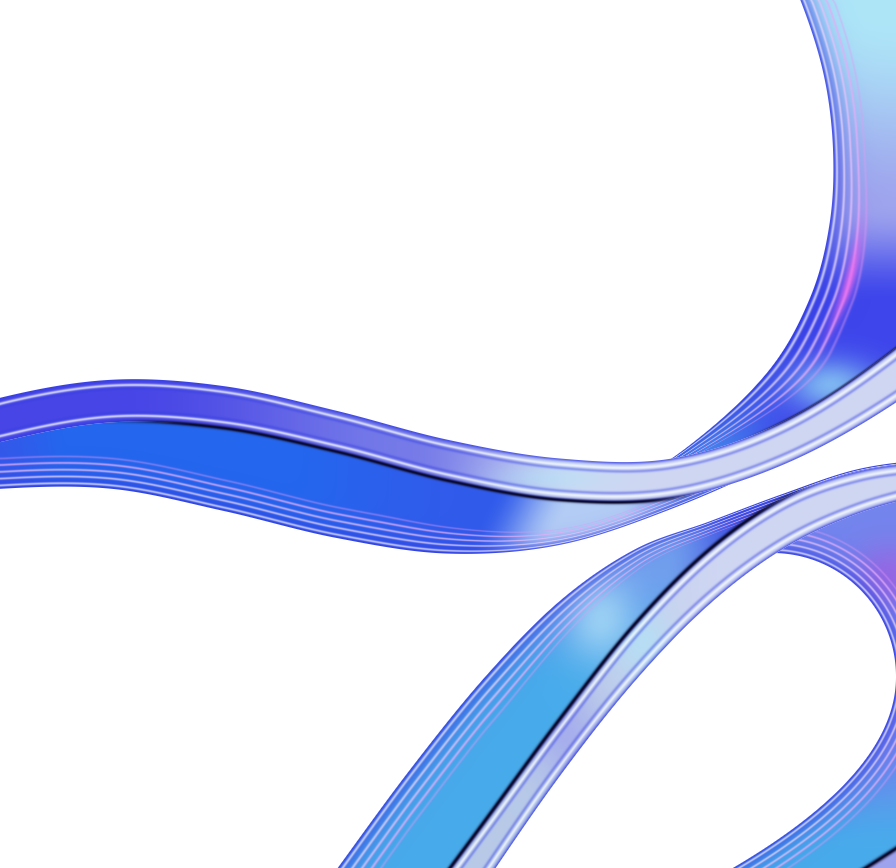
This background is drawn by a WebGL 1 fragment shader. Its source:

```glsl
precision highp float;
// Glossy blue glass ribbons sweeping and looping across a white background.
uniform vec2 u_resolution;

#define WIDTH 7.68                    // canvas width in scene units
#define STRANDS 5.0                   // bright lines in each fan
#define RIM vec3(0.20, 0.24, 0.88)
#define INDIGO vec3(0.28, 0.27, 0.90)
#define COBALT vec3(0.14, 0.40, 0.93)
#define SKY vec3(0.28, 0.67, 0.92)
#define ICE vec3(0.68, 0.90, 0.97)
#define PEARL vec3(0.81, 0.84, 0.95)
#define LILAC vec3(0.62, 0.64, 0.93)
#define PINK vec3(0.88, 0.56, 0.95)
#define INK vec3(0.04, 0.04, 0.18)

float px;  // size of one pixel in scene units

float cover(float d) { return clamp(d / px + 0.5, 0.0, 1.0); }

float bump(float d, float width) { return exp(-d * d / (width * width)); }

float glow(vec2 p, vec2 center, vec2 size) {
  vec2 q = (p - center) / size;
  return exp(-dot(q, q));
}

// Interpolating cubic weight of a knot at distance t
vec4 weight(vec4 t) {
  t = abs(t);
  vec4 inner = (1.5 * t - 2.5) * t * t + 1.0;
  vec4 outer = ((2.5 - 0.5 * t) * t - 4.0) * t + 2.0;
  return mix(inner, outer, step(1.0, t)) * step(t, vec4(2.0));
}

float curve(float u, vec4 a, vec4 b, vec4 c) {
  vec4 t = clamp(u, 0.9, 9.1) - vec4(0.0, 1.0, 2.0, 3.0);
  return dot(a, weight(t)) + dot(b, weight(t - 4.0)) + dot(c, weight(t - 8.0));
}

// Signed distance past a curve p.y = f(p.x) with evenly spaced knots
float rail(vec2 p, float start, float gap, vec4 a, vec4 b, vec4 c) {
  float u = (p.x - start) / gap;
  float slope = (curve(u + 0.05, a, b, c) - curve(u - 0.05, a, b, c)) / (0.1 * gap);
  return (p.y - curve(u, a, b, c)) / sqrt(1.0 + slope * slope);
}

// Fan of fine lines running along an edge
vec3 fan(vec3 base, float d, float width) {
  float s = max(d, 0.0) / width;
  float line = pow(0.5 - 0.5 * cos(6.2832 * STRANDS * s), 3.0);
  line *= 1.0 - smoothstep(0.8, 1.0, s);
  base = mix(base, RIM, 0.85 * exp(-3.5 * s));
  return mix(base, mix(vec3(0.92, 0.95, 1.0), PINK, min(s, 1.0)), 0.72 * line);
}

// Bevelled edge: blue border, white glint, faint inner line
vec3 bevel(vec3 base, float d) {
  base = mix(base, RIM, 0.75 * bump(d, 0.02));
  base = mix(base, vec3(0.95, 0.97, 1.0), 0.75 * bump(d - 0.05, 0.013));
  return mix(base, RIM, 0.4 * bump(d - 0.08, 0.014));
}

void main() {
  px = WIDTH / u_resolution.x;
  vec2 p = vec2(gl_FragCoord.x, u_resolution.y - gl_FragCoord.y) * px;  // y runs down
  vec3 color = vec3(1.0), c;

  // Edges of the wave, the descending ribbon and the arch
  float waveTop = rail(p, -0.96, 0.96, vec4(3.72, 3.41, 3.255, 3.31), vec4(3.52, 3.77, 3.93, 3.93), vec4(3.61, 2.98, 2.15, 1.2));
  float waveMid = rail(p, -0.96, 0.96, vec4(4.08, 3.79, 3.62, 3.67), vec4(3.87, 4.12, 4.285, 4.27), vec4(3.98, 3.45, 2.72, 1.9));
  float waveLow = rail(p, -0.96, 0.96, vec4(4.30, 4.19, 4.19, 4.38), vec4(4.61, 4.745, 4.67, 4.36), vec4(3.93, 3.40, 2.67, 1.8));
  float fall = rail(p.yx, -0.64, 0.64, vec4(6.57, 6.86, 7.06, 7.14), vec4(7.11, 6.94, 6.57, 5.88), vec4(4.9, 4.0, 3.0, 2.0));
  float archTop = rail(p, 2.24, 0.64, vec4(8.35, 7.46, 6.59, 5.80), vec4(5.15, 4.71, 4.47, 4.23), vec4(4.02, 3.94, 3.94, 4.0));
  float archMid = rail(p, 2.24, 0.64, vec4(9.70, 8.80, 7.90, 7.03), vec4(6.16, 5.35, 4.71, 4.27), vec4(4.04, 3.96, 3.96, 4.0));
  float archLow = rail(p, 2.24, 0.64, vec4(10.5, 9.50, 8.53, 7.57), vec4(6.65, 5.84, 5.18, 4.70), vec4(4.40, 4.23, 4.15, 4.1));

  // Descending ribbon, upper right
  c = mix(ICE, LILAC, smoothstep(0.1, 1.9, p.y));
  c = mix(c, vec3(0.24, 0.27, 0.92), smoothstep(1.75, 2.6, p.y));
  c = mix(c, vec3(0.52, 0.76, 0.95), 0.9 * glow(p, vec2(7.12, 3.3), vec2(0.38, 0.22)));
  c = mix(c, SKY, 0.6 * smoothstep(6.9, 6.0, p.x));
  c = fan(c, fall, mix(0.27, 0.36, smoothstep(1.2, 2.6, p.y)) * smoothstep(4.3, 3.0, p.y) + 0.03);
  c = mix(c, vec3(0.93, 0.42, 0.93), 0.8 * bump(fall - 0.27, 0.05) * bump(p.y - 2.4, 0.4));
  color = mix(color, c, cover(fall) * cover(-waveTop));

  // Inner loop, lower right: round above, parabolic below
  float drop = p.y - 5.8;
  float loop = length(vec2(p.x - 6.62, drop)) - 1.06;
  if (drop > 0.0) loop = (p.x - 7.68 + 0.52 * drop * drop) / sqrt(1.0 + 1.08 * drop * drop);
  c = mix(vec3(0.45, 0.52, 0.93), SKY, smoothstep(6.3, 7.3, p.y));
  c = mix(c, vec3(0.62, 0.38, 0.88), 0.8 * glow(p, vec2(7.62, 4.95), vec2(0.3, 0.28)));
  c = fan(c, loop, 0.27);
  float corner = (p.x - 7.42) * 0.54 + (p.y - 7.44) * 0.84;
  c = mix(c, LILAC, cover(corner));
  c = mix(c, INK, bump(corner, 0.02));
  color = mix(color, c, cover(loop) * cover(archLow) * step(6.0, p.x));

  // Wave, lower face
  c = mix(COBALT, INDIGO, 0.35 * smoothstep(2.4, 4.0, p.x) + 0.4 * smoothstep(0.6, 0.0, p.x));
  c = mix(c, vec3(0.70, 0.80, 0.96), smoothstep(4.15, 4.85, p.x + 0.5 * (p.y - 4.4)));
  c = mix(c, vec3(0.42, 0.58, 0.94), smoothstep(5.3, 5.9, p.x));
  c = fan(c, -waveLow, mix(0.29, 0.13, smoothstep(3.2, 5.2, p.x)));
  color = mix(color, c, cover(waveMid) * cover(-waveLow));

  // Wave, upper face
  c = mix(INDIGO, vec3(0.46, 0.48, 0.91), smoothstep(1.0, 3.6, p.x));
  c = mix(c, PEARL, smoothstep(3.5, 5.0, p.x));
  c = mix(c, ICE, 0.45 * glow(p, vec2(4.7, 4.1), vec2(0.5, 0.12)));
  c = bevel(bevel(c, waveTop), -waveMid);
  color = mix(color, c, cover(waveTop) * cover(-waveMid));
  float seam = smoothstep(0.8, 1.7, p.x) * smoothstep(6.1, 5.5, p.x);
  color = mix(color, INK, seam * bump(waveMid, 0.016));
  color = mix(color, INK, 0.6 * smoothstep(6.3, 6.8, p.x) * bump(waveTop, 0.012));

  // Arch, outer face
  c = mix(SKY, vec3(0.44, 0.62, 0.93), smoothstep(5.9, 4.8, p.y));
  c = mix(c, vec3(0.64, 0.84, 0.96), 0.85 * glow(p, vec2(5.15, 5.3), vec2(0.3, 0.36)));
  c = mix(c, RIM, 0.8 * smoothstep(5.7, 6.4, p.x));
  c = fan(c, archTop, mix(0.34, 0.12, smoothstep(4.2, 6.2, p.x)));
  color = mix(color, c, cover(archTop) * cover(-archMid));

  // Arch, inner face
  c = mix(vec3(0.72, 0.79, 0.91), PEARL, smoothstep(4.6, 6.4, p.x));
  c = mix(c, LILAC, 0.7 * glow(p, vec2(4.85, 6.3), vec2(0.3, 0.4)));
  c = mix(c, ICE, 0.6 * glow(p, vec2(5.5, 5.5), vec2(0.25, 0.3)));
  c = bevel(bevel(c, archMid), -archLow);
  color = mix(color, c, cover(archMid) * cover(-archLow));
  color = mix(color, INK, smoothstep(7.1, 6.4, p.x) * bump(archMid, 0.018) * cover(archTop));

  gl_FragColor = vec4(color, 1.0);
}
```
